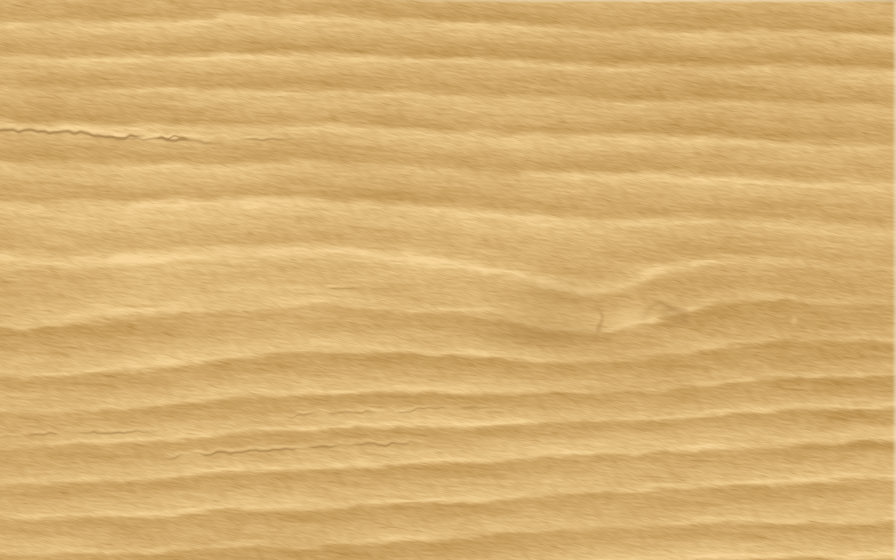
A Shadertoy shader for this texture:

```glsl
// Sawn softwood board: near-horizontal growth rings bent around a small knot.
// A warped ring phase gives the bands; stretched noise adds fibres and grit,
// and a few torn splits, soft glows and worn edges finish the surface.

const vec3 DARK_WOOD  = vec3(0.720, 0.555, 0.300);
const vec3 PALE_WOOD  = vec3(0.950, 0.815, 0.580);
const vec3 KNOT_BROWN = vec3(0.660, 0.500, 0.290);
const vec3 WORN_EDGE  = vec3(0.930, 0.880, 0.760);
const vec2 KNOT = vec2(1.185, 0.435);

float hash(vec2 p) {
    return fract(sin(dot(p, vec2(127.1, 311.7))) * 43758.5453);
}

float noise(vec2 p) {
    vec2 i = floor(p), f = fract(p);
    f = f * f * (3.0 - 2.0 * f);
    return mix(mix(hash(i), hash(i + vec2(1, 0)), f.x),
               mix(hash(i + vec2(0, 1)), hash(i + vec2(1, 1)), f.x), f.y);
}

float fbm(vec2 p) {
    float sum = 0.0, gain = 0.5;
    for (int i = 0; i < 4; i++) {
        sum += gain * noise(p);
        p = p * 2.03 + 17.3;
        gain *= 0.5;
    }
    return sum / 0.9375;
}

// Horizontally stretched noise, sheared so that no columns line up.
float grain(vec2 p, float along, float across) {
    return noise(vec2(along * (p.x + 2.7 * p.y), across * (p.y + 0.02 * p.x))) - 0.5;
}

// Soft elliptical spot, 1 at its centre.
float spot(vec2 p, vec2 centre, vec2 size) {
    vec2 d = (p - centre) / size;
    return exp(-dot(d, d));
}

// Ring count from the bottom edge: wide rings at mid left, dipping by the knot.
float ringPhase(vec2 p) {
    float phase = 15.3 * p.y - 1.7 * smoothstep(0.28, 0.68, p.y);
    phase += p.x * mix(-0.75, 0.20, smoothstep(0.22, 0.62, p.y));
    phase += 0.50 * spot(p, vec2(1.04, 0.47), vec2(0.13, 0.09));
    phase -= 0.40 * spot(p, vec2(1.33, 0.46), vec2(0.17, 0.10));
    phase += 0.45 * (noise(p * vec2(1.8, 5.0) + 3.0) - 0.5);
    phase += 0.16 * (noise(p * vec2(7.0, 11.0)) - 0.5);
    return phase + 0.20 * (fbm(p * vec2(22.0, 90.0)) - 0.5);
}

// Pale at f = 0, slowly darkening, then a quick return to pale.
float ringProfile(float f, float edge) {
    float fade = 1.0 - smoothstep(0.0, 0.85, f);
    return max(fade, smoothstep(1.0 - edge, 1.0, f));
}

// Thin broken pale line along each ring edge.
float paleLine(vec2 p, float f) {
    float d = min(f, 1.0 - f) / 0.075;
    return exp(-d * d) * smoothstep(0.25, 0.75, fbm(p * vec2(7.0, 22.0) + 31.0));
}

// Ragged split from a to b: x is the dark tear, y its pale upper lip.
vec2 split(vec2 p, vec2 a, vec2 b, float width) {
    float t = (p.x - a.x) / (b.x - a.x);
    float y = p.y - mix(a.y, b.y, t)
            - 0.012 * (fbm(vec2(p.x * 16.0, a.y * 90.0)) - 0.5)
            - 0.005 * (noise(vec2(p.x * 90.0, a.y * 70.0)) - 0.5);
    float ends = smoothstep(0.0, 0.08, t) * smoothstep(1.0, 0.8, t);
    float dash = smoothstep(0.22, 0.55, noise(vec2(p.x * 26.0, a.y * 50.0)));
    float tear = exp(-y * y / (width * width)) * dash;
    float lip = exp(-pow((y - 2.5 * width) / (1.8 * width), 2.0));
    return ends * vec2(tear, lip);
}

// Sum of the splits lying along the ring edges.
vec2 splits(vec2 p) {
    return split(p, vec2(-0.05, 0.772), vec2(0.42, 0.744), 0.0028)
         + 0.7 * split(p, vec2(0.18, 0.756), vec2(0.55, 0.750), 0.0018)
         + 0.8 * split(p, vec2(0.28, 0.183), vec2(0.78, 0.212), 0.0022)
         + 0.6 * split(p, vec2(-0.05, 0.217), vec2(0.30, 0.232), 0.0020)
         + 0.5 * split(p, vec2(0.50, 0.256), vec2(0.92, 0.273), 0.0018)
         + 0.4 * split(p, vec2(0.42, 0.482), vec2(0.72, 0.487), 0.0018);
}

// Fibre streaks, grit and dark pore flecks, centred on zero.
float fibres(vec2 p) {
    float coarse = 0.13 * grain(p, 11.0, 95.0) + 0.17 * grain(p + 3.1, 34.0, 190.0);
    float grit = 0.20 * grain(p + 5.7, 130.0, 260.0) + 0.14 * grain(p + 8.3, 230.0, 310.0);
    float fleck = smoothstep(0.28, 0.48, grain(p + 1.9, 60.0, 200.0));
    return coarse + grit - 0.16 * fleck;
}

vec3 addKnot(vec3 colour, vec2 p) {
    vec2 d = (p - KNOT) / vec2(0.042, 0.024);
    float r = length(d) + 0.6 * (fbm(p * 40.0) - 0.5);
    float rim = exp(-pow((r - 0.8) / 0.25, 2.0)) * (0.55 + 0.35 * sin(atan(d.y, d.x) + 0.6));
    float core = spot(p, KNOT + vec2(0.004, 0.004), vec2(0.016, 0.010));
    float bow = p.x - 1.074 + 9.0 * pow(p.y - 0.428, 2.0) + 0.012 * (noise(p * 60.0) - 0.5);
    float crescent = exp(-pow(bow / 0.005, 2.0)) * smoothstep(0.04, 0.01, abs(p.y - 0.428));
    float shadow = spot(p, vec2(0.97, 0.405), vec2(0.11, 0.025))
                 + 0.6 * spot(p, vec2(0.99, 0.475), vec2(0.08, 0.030));
    float brown = 0.35 * shadow + 0.5 * rim + 0.35 * core + 0.35 * crescent;
    float gleam = spot(p, vec2(1.125, 0.430), vec2(0.030, 0.022))
                + 0.9 * spot(p, vec2(1.418, 0.428), vec2(0.006, 0.007));
    return mix(mix(colour, KNOT_BROWN, min(brown, 0.75)), PALE_WOOD, 0.5 * gleam);
}

void mainImage(out vec4 fragColor, in vec2 fragCoord) {
    vec2 p = fragCoord / iResolution.y;
    float width = iResolution.x / iResolution.y;

    // Growth rings: the sharp side flips between lower and upper board.
    float phase = ringPhase(p), f = fract(phase);
    float ring = mix(ringProfile(f, 0.18), ringProfile(1.0 - f, 0.28), smoothstep(0.40, 0.62, p.y));
    float strength = 0.20 + 0.36 * noise(vec2(p.x * 2.5, phase * 0.8));

    // Broad light, fibres and splits.
    float tone = 0.47 + strength * (ring - 0.45) + 0.22 * paleLine(p, f);
    tone += 0.34 * (fbm(p * vec2(2.5, 9.0) + 5.0) - 0.5);
    tone += 0.20 * spot(p, vec2(0.33, 0.55), vec2(0.28, 0.13));
    tone += 0.16 * spot(p, vec2(0.80, 0.51), vec2(0.28, 0.09));
    tone -= 0.14 * spot(p, vec2(1.38, 0.43), vec2(0.14, 0.05));
    vec2 tear = splits(p);
    tone += fibres(p) + 0.25 * tear.y;

    vec3 colour = mix(DARK_WOOD, PALE_WOOD, clamp(tone, -0.1, 1.08));
    colour = addKnot(colour, p);
    colour = mix(colour, KNOT_BROWN * 0.9, 0.65 * min(tear.x, 1.0));

    // Worn right and upper edges.
    float worn = smoothstep(width - 0.008, width, p.x)
               + smoothstep(0.994, 1.0, p.y) * smoothstep(0.6, 1.0, p.x);
    fragColor = vec4(mix(colour, WORN_EDGE, 0.55 * min(worn, 1.0)), 1.0);
}
```
